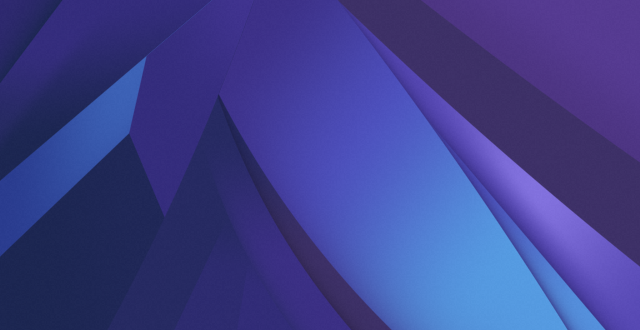
Write a Shadertoy shader that draws this background.

```glsl
// Layered indigo, violet and blue paper folds sweeping diagonally across the canvas.

const vec2 SPAN = vec2(7.68, 3.96);   // design units, y pointing down
const float GRAIN = 0.012;

const vec3 NAVY = vec3(0.110, 0.150, 0.320);
const vec3 DUSK = vec3(0.150, 0.165, 0.385);
const vec3 INDIGO = vec3(0.205, 0.175, 0.490);
const vec3 VIOLET = vec3(0.250, 0.200, 0.560);
const vec3 PERIWINKLE = vec3(0.305, 0.315, 0.745);
const vec3 SKY = vec3(0.335, 0.610, 0.885);
const vec3 STEEL = vec3(0.240, 0.390, 0.720);
const vec3 DEEP_BLUE = vec3(0.165, 0.235, 0.560);
const vec3 PLUM = vec3(0.240, 0.190, 0.405);
const vec3 ORCHID = vec3(0.335, 0.230, 0.570);
const vec3 LAVENDER = vec3(0.510, 0.445, 0.870);
const vec3 RIBBON = vec3(0.325, 0.270, 0.690);

// Signed distance to a bowed edge from a down to b; positive on its right
float edge(vec2 p, vec2 a, vec2 b, float bow) {
    vec2 d = b - a;
    float t = dot(p - a, d) / dot(d, d);
    return dot(p - a, vec2(d.y, -d.x)) / length(d) - 4.0 * bow * t * (1.0 - t);
}

// Antialiased coverage of the positive side
float cover(float d) {
    float w = 0.8 * SPAN.y / iResolution.y;
    return smoothstep(-w, w, d);
}

// Falloff away from an edge
float glow(float d, float width) {
    return exp(-max(d, 0.0) / width);
}

float hash(vec2 p) {
    vec3 q = fract(vec3(p.xyx) * 0.1031);
    q += dot(q, q.yzx + 33.33);
    return fract((q.x + q.y) * q.z);
}

// Bands, blue strip and panel on the left
vec3 leftFolds(vec2 p) {
    float stripTop = edge(p, vec2(1.76, 0.67), vec2(0.0, 2.17), 0.0);
    float stripLow = edge(p, vec2(1.55, 1.60), vec2(0.0, 3.08), 0.0);
    float panel = min(edge(p, vec2(1.76, 0.67), vec2(1.55, 1.60), 0.0),
                      edge(p, vec2(1.55, 1.60), vec2(1.98, 2.62), 0.0));
    float middle = edge(p, vec2(1.35, 0.0), vec2(0.0, 1.70), 0.0);
    float corner = edge(p, vec2(0.75, 0.0), vec2(0.0, 1.00), 0.0);

    vec3 col = mix(NAVY, INDIGO, smoothstep(0.0, 0.95, 0.4 * p.x - 0.75 * stripTop - 0.2));
    vec3 band = mix(INDIGO, DUSK, smoothstep(0.5, 1.6, p.y));
    col = mix(col, band, smoothstep(0.12, -0.12, middle));
    vec3 tip = mix(INDIGO * 0.92, NAVY, glow(-corner, 0.22));
    col = mix(col, tip, cover(-corner));

    vec3 strip = mix(DEEP_BLUE, STEEL, smoothstep(0.0, 1.6, p.x));
    strip = mix(strip, DEEP_BLUE, 0.3 * glow(-stripLow, 0.2));
    col = mix(col, strip, cover(stripTop));
    vec3 floorTone = mix(NAVY, DUSK, 0.35 * smoothstep(0.3, 1.8, p.x));
    col = mix(col, floorTone, cover(stripLow));
    vec3 panelTone = mix(INDIGO, VIOLET, smoothstep(1.6, 0.0, p.y) * smoothstep(1.8, 3.0, p.x));
    return mix(col, panelTone, cover(min(panel, stripTop)));
}

// Dark folds fanning out at the lower centre
vec3 lowerFolds(vec2 p) {
    float wedge = edge(p, vec2(2.70, 2.68), vec2(2.10, 3.94), 0.0);
    float facet = edge(p, vec2(2.97, 3.20), vec2(2.85, 3.94), 0.0);
    float inner = edge(p, vec2(2.62, 2.30), vec2(3.50, 3.94), -0.06);
    float outer = edge(p, vec2(2.70, 1.40), vec2(4.20, 3.94), -0.13);
    float depth = smoothstep(1.5, 3.2, p.y);

    vec3 col = mix(DUSK, INDIGO, 0.5 * cover(wedge) * smoothstep(2.5, 3.3, p.y));
    col = mix(col, INDIGO, 0.6 * cover(facet) * smoothstep(3.1, 3.5, p.y));
    vec3 fold = mix(DUSK, VIOLET * 0.93, depth * (1.0 - 0.6 * glow(inner, 0.1)));
    col = mix(col, fold, cover(inner));
    vec3 shade = mix(DUSK, PLUM, depth) * (1.0 - 0.2 * glow(outer, 0.08));
    return mix(col, shade, cover(outer));
}

// Ribbon, sliver, dark band and bright corner on the right
vec3 rightFolds(vec2 p, float rim) {
    float low = edge(p, vec2(5.35, 1.70), vec2(7.25, 3.94), 0.0);
    float top = edge(p, vec2(4.28, 0.22), vec2(7.68, 3.20), -0.05);
    float corner = edge(p, vec2(5.05, 0.0), vec2(7.68, 1.95), -0.02);

    vec3 sliver = mix(PERIWINKLE, SKY, smoothstep(2.0, 3.8, p.y) * 0.85);
    sliver = mix(sliver, INDIGO, 0.75 * glow(rim, 0.07));
    float along = dot(p - vec2(6.45, 2.25), vec2(0.75, 0.66));
    float shine = exp(-along * along * 0.6) * smoothstep(0.0, 0.4, low);
    vec3 ribbon = mix(RIBBON, LAVENDER, shine);
    ribbon = mix(ribbon, INDIGO, 0.75 * glow(min(low, rim), 0.07));
    vec3 col = mix(sliver, ribbon, cover(low));
    col = mix(col, PLUM, cover(top));
    vec3 orchid = ORCHID * mix(0.9, 1.0, smoothstep(0.0, 0.9, corner));
    return mix(col, orchid, cover(corner));
}

void mainImage(out vec4 fragColor, in vec2 fragCoord) {
    vec2 uv = fragCoord / iResolution.xy;
    vec2 p = vec2(uv.x, 1.0 - uv.y) * SPAN;
    float spine = edge(p, vec2(3.05, 0.0), vec2(1.30, 3.94), 0.085);
    float sweep = edge(p, vec2(2.62, 1.12), vec2(4.68, 3.94), -0.14);
    float rim = edge(p, vec2(4.05, 0.0), vec2(6.80, 3.94), 0.06);

    // Broad central sheet, lit from the lower right
    float light = dot(p, vec2(0.6, 0.5));
    vec3 sheet = mix(VIOLET * 0.95, PERIWINKLE, smoothstep(1.9, 3.6, light));
    sheet = mix(sheet, SKY, smoothstep(3.2, 5.3, light));
    sheet = mix(sheet, VIOLET * 0.95, 0.6 * glow(min(sweep, spine), 0.35));

    vec3 col = mix(leftFolds(p), lowerFolds(p), cover(spine));
    col = mix(col, sheet, cover(min(spine, sweep)));
    col = mix(col, rightFolds(p, rim), cover(rim));
    col += GRAIN * (hash(floor(uv * vec2(512.0, 264.0))) - 0.5);
    fragColor = vec4(col, 1.0);
}
```
